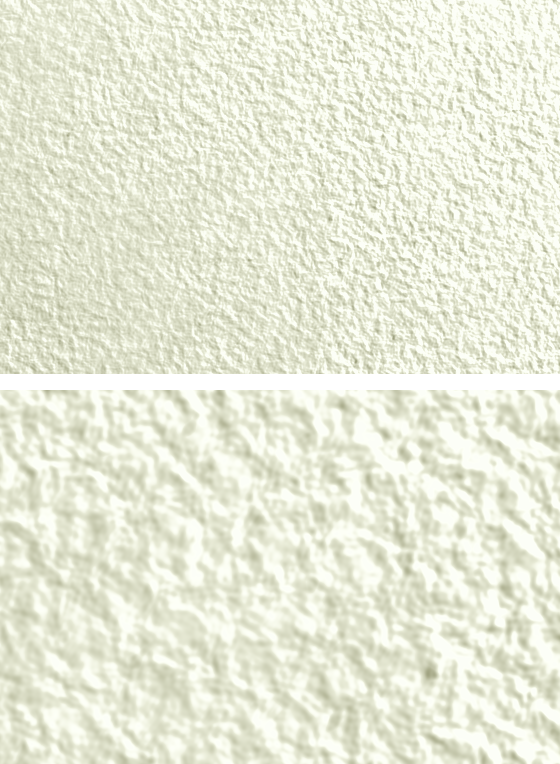
Top, the full canvas; bottom, a detail of the centre.
This texture is drawn by a WebGL 1 fragment shader. Its source:

```glsl
precision highp float;
// Rough cream stucco wall, raked by light from the upper right.

uniform vec2 u_resolution;

// Random unit vector for a lattice cell
vec2 cellGradient(vec2 cell) {
  vec3 q = fract(cell.xyx * vec3(0.1031, 0.1030, 0.0973));
  q += dot(q, q.yzx + 33.33);
  float angle = 6.2832 * fract((q.x + q.y) * q.z);
  return vec2(cos(angle), sin(angle));
}

float gradientNoise(vec2 p) {
  vec2 cell = floor(p);
  vec2 f = p - cell;
  vec2 w = f * f * f * (f * (f * 6.0 - 15.0) + 10.0);
  float a = dot(cellGradient(cell), f);
  float b = dot(cellGradient(cell + vec2(1.0, 0.0)), f - vec2(1.0, 0.0));
  float c = dot(cellGradient(cell + vec2(0.0, 1.0)), f - vec2(0.0, 1.0));
  float d = dot(cellGradient(cell + vec2(1.0, 1.0)), f - vec2(1.0, 1.0));
  return mix(mix(a, b, w.x), mix(c, d, w.x), w.y);
}

// Noise on a turned lattice, so that layers do not line up
float turnedNoise(vec2 p) {
  return gradientNoise(mat2(0.8, 0.6, -0.6, 0.8) * p);
}

// Plaster relief: rounded blobs with finer lumps and grit
float plasterHeight(vec2 p) {
  vec2 warp = vec2(gradientNoise(p * 24.0 + 7.3), turnedNoise(p * 24.0 + 51.7));
  p += 0.006 * warp;
  float blobs = smoothstep(-0.35, 0.5, turnedNoise(p * 39.0 + 13.1));
  float lumps = gradientNoise(p * 71.0 + 91.4);
  float grit = turnedNoise(p * 135.0 + 37.9);
  return blobs + 0.7 * lumps + 0.36 * grit;
}

// Ramp from shadow through cream to highlight
vec3 plasterColor(float tone) {
  vec3 shadow = vec3(0.75, 0.76, 0.65);
  vec3 cream = vec3(0.91, 0.92, 0.84);
  vec3 highlight = vec3(0.99, 0.998, 0.97);
  vec3 lower = mix(shadow, cream, max(tone, -0.7) / 0.6);
  return mix(lower, highlight, clamp((tone - 0.6) / 0.4, 0.0, 1.0));
}

void main() {
  vec2 uv = gl_FragCoord.xy / u_resolution;
  vec2 p = gl_FragCoord.xy / u_resolution.y;

  // Slope facing the light
  vec2 toLight = 0.0022 * normalize(vec2(0.8, 0.6));
  float slope = plasterHeight(p - toLight) - plasterHeight(p + toLight);

  // Coarser relief towards the right, with worn smooth patches
  float patches = gradientNoise(p * 3.5 + 4.2);
  float roughness = mix(0.75, 1.25, smoothstep(0.0, 0.9, uv.x + 0.2 * (uv.y - 0.5)));
  roughness *= 1.0 + 0.5 * patches;

  // Broad falloff of the light plus faint mottling
  float tone = 0.6 + 0.28 * (uv.x - 0.5) + 0.18 * (uv.y - 0.5);
  tone += 0.14 * gradientNoise(p * 9.0 + 63.0);
  tone += 0.14 * turnedNoise(p * 21.0 + 29.0);
  tone += roughness * slope;

  // Sparse dark pits
  float pits = smoothstep(0.38, 0.6, turnedNoise(p * 46.0 + 77.0));
  tone -= 0.4 * roughness * pits;

  gl_FragColor = vec4(plasterColor(tone), 1.0);
}
```
